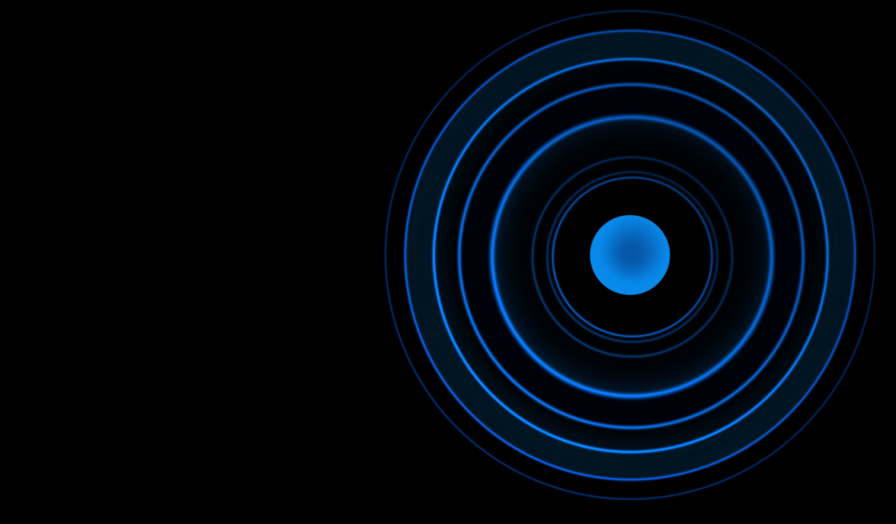
A WebGL 2 fragment shader for this background:

```glsl
#version 300 es
precision highp float;
// Glowing blue concentric rings around a lit disc, on black.
// Each ring is a Gaussian line on a circle distance; soft bands fill the gaps,
// and a directional term brightens the lower left. Lengths are in canvas heights.

uniform vec2 u_resolution;
out vec4 fragColor;

const vec2 CENTER = vec2(1.2, 0.5133);      // from the lower left, at the design aspect
const float ASPECT = 512.0 / 300.0;
const vec2 INNER_SHIFT = vec2(0.0045, -0.0037); // drift of the small rings
const vec2 LIGHT_DIR = vec2(-0.6, -0.8);

const vec3 BACKGROUND = vec3(0.0, 0.0, 0.004);
const vec3 LINE_COLOR = vec3(0.025, 0.40, 0.84);
const vec3 OUTER_LINE = vec3(0.02, 0.31, 0.76);
const vec3 BAND_COLOR = vec3(0.004, 0.078, 0.128);
const vec3 GLOW_COLOR = vec3(0.005, 0.12, 0.22);
const vec3 DISC_CORE = vec3(0.025, 0.34, 0.66);
const vec3 DISC_RIM = vec3(0.03, 0.54, 0.92);
const float DISC_RADIUS = 0.0762;
const float GRAIN = 0.12;

// Radius, line softness, brightness; from the outside in.
const int RING_COUNT = 8;
const vec3 RINGS[RING_COUNT] = vec3[RING_COUNT](
    vec3(0.4658, 0.0013, 0.50), vec3(0.4286, 0.0018, 0.95),
    vec3(0.3748, 0.0021, 1.08), vec3(0.3275, 0.0025, 0.95),
    vec3(0.2667, 0.0036, 0.90), vec3(0.1902, 0.0018, 0.42),
    vec3(0.1620, 0.0018, 0.40), vec3(0.1516, 0.0016, 0.75));

float hash(vec2 p) {
    return fract(sin(dot(p, vec2(127.1, 311.7))) * 43758.5453);
}

float noise(vec2 p) {
    vec2 i = floor(p), f = fract(p);
    f = f * f * (3.0 - 2.0 * f);
    return mix(mix(hash(i), hash(i + vec2(1, 0)), f.x),
               mix(hash(i + vec2(0, 1)), hash(i + vec2(1, 1)), f.x), f.y);
}

// Distance from the centre of a ring, which shifts as rings get smaller.
float ringDistance(vec2 p, float radius) {
    return length(p - INNER_SHIFT * smoothstep(0.466, 0.2, radius));
}

// Gaussian line that keeps its energy when thinner than a pixel.
float softLine(float d, float width, float pixel) {
    float sigma = sqrt(width * width + 0.16 * pixel * pixel);
    return width / sigma * exp(-0.5 * d * d / (sigma * sigma));
}

// Coverage of the gap between two rings.
float band(vec2 p, float inner, float outer, float pixel) {
    return smoothstep(-pixel, pixel, ringDistance(p, inner) - inner)
         * smoothstep(-pixel, pixel, outer - ringDistance(p, outer));
}

void main() {
    float pixel = 1.0 / u_resolution.y;
    vec2 uv = gl_FragCoord.xy / u_resolution;
    vec2 p = uv * vec2(ASPECT, 1.0) - CENTER;
    float r = length(p);
    float light = dot(p / max(r, 0.001), LIGHT_DIR);
    float lit = 0.5 + 0.5 * light;
    float grain = 1.0 + GRAIN * (noise(vec2(r * 240.0, light * 6.0)) - 0.5);

    vec3 color = BACKGROUND;

    // Filled bands between the large rings
    color += BAND_COLOR * grain * band(p, RINGS[2].x, RINGS[1].x, pixel);
    float fade = smoothstep(RINGS[3].x - 0.01, RINGS[2].x, r);
    color += BAND_COLOR * grain * band(p, RINGS[3].x, RINGS[2].x, pixel)
           * fade * mix(0.2, 0.75, lit);
    color += vec3(0.0, 0.008, 0.03) * band(p, RINGS[4].x, RINGS[3].x, pixel);

    // Glow falling inward from the thick ring
    float depth = RINGS[4].x - ringDistance(p, RINGS[4].x);
    float inside = smoothstep(-pixel, pixel, depth);
    color += GLOW_COLOR * grain * inside * exp(-max(depth, 0.0) / 0.027)
           * mix(0.6, 1.0, lit);

    // Ring lines
    for (int i = 0; i < RING_COUNT; i++) {
        vec3 ring = RINGS[i];
        float d = ringDistance(p, ring.x) - ring.x;
        vec3 tint = i < 2 ? OUTER_LINE : LINE_COLOR;
        float shine = ring.z * mix(0.8, 1.2, lit);
        color += tint * shine * softLine(d, ring.y, pixel);
    }

    // Central disc with a bright rim, dimmer toward the upper right
    float q = r / DISC_RADIUS;
    float rim = smoothstep(0.1, 0.95, q + 0.2 * light * q);
    vec3 disc = mix(DISC_CORE, DISC_RIM, rim);
    color = mix(color, disc, smoothstep(pixel, -pixel, r - DISC_RADIUS));

    fragColor = vec4(clamp(color, 0.0, 1.0), 1.0);
}
```
